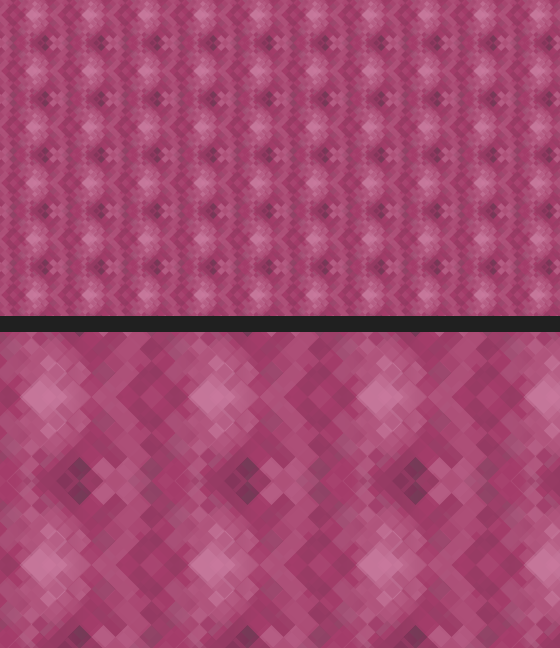
Top: the whole. Bottom: its middle third, enlarged.
Reproduce this pattern procedurally as a WebGL 2 fragment shader.

```glsl
#version 300 es
precision highp float;
// Woven pink diamonds: ten mirrored tiles across, with light columns, dark patches and small crosses.
uniform vec2 u_resolution;
out vec4 outColor;

float hash(vec2 p) {
    vec3 q = fract(vec3(p.xyx) * 0.1031);
    q += dot(q, q.yzx + 33.33);
    return fract((q.x + q.y) * q.z);
}

// Distance to the nearest whole number, for shapes that wrap around the tile
float wrapDist(float a) {
    return abs(fract(a + 0.5) - 0.5);
}

// Broad light and dark areas; c.x runs along the tile, c.y is the height above the mirror line
float broadTone(vec2 c) {
    float light = 1.0 - smoothstep(0.0, 0.38, wrapDist(c.x - 0.66) + (0.5 - c.y) * 0.65);
    float column = 1.0 - smoothstep(0.03, 0.17, wrapDist(c.x - 0.53));
    float dark = 1.0 - smoothstep(0.0, 0.3, length(vec2(wrapDist(c.x - 0.71), c.y)));
    float band = 1.0 - smoothstep(0.04, 0.2, wrapDist(c.x - 0.27));
    return 0.53 + 0.4 * light + 0.14 * column - 0.5 * dark - 0.13 * band;
}

// One lattice of diamonds, count per tile: returns tone and greyness of the cell
vec2 diamondLayer(vec2 p, float count, float seed) {
    vec2 cell = floor(vec2(p.x + p.y, p.x - p.y) * count + 0.5);
    float period = 2.0 * count;
    float column = floor(mod(cell.x + cell.y + 0.5, period));
    float row = abs(floor(mod(cell.x - cell.y + count + 0.5, period)) - count);
    vec2 id = vec2(column, row);
    float tone = broadTone(id / period) + 0.42 * (hash(id + seed) - 0.5);
    return vec2(tone, hash(id + seed + 57.0));
}

// Light cross made of five diamonds on the mirror line
float crossMask(vec2 p, float count) {
    vec2 cell = floor(vec2(p.x + p.y, p.x - p.y) * count + 0.5);
    vec2 center = vec2(cell.x + cell.y, cell.x - cell.y) / (2.0 * count);
    float reach = max(wrapDist(center.x), wrapDist(center.y));
    return step(reach, 0.75 / count);
}

vec3 pinkRamp(float t) {
    vec3 c = mix(vec3(0.47, 0.19, 0.33), vec3(0.59, 0.23, 0.39), smoothstep(0.0, 0.32, t));
    c = mix(c, vec3(0.645, 0.235, 0.415), smoothstep(0.3, 0.48, t));
    c = mix(c, vec3(0.68, 0.31, 0.47), smoothstep(0.46, 0.64, t));
    return mix(c, vec3(0.77, 0.46, 0.60), smoothstep(0.64, 1.02, t));
}

vec3 weave(vec2 p) {
    vec2 coarse = diamondLayer(p, 7.0, 3.0);
    vec2 fine = diamondLayer(p, 10.0, 19.0);
    // The small diamonds show most in the light columns
    float fineShare = mix(0.25, 0.55, 1.0 - smoothstep(0.08, 0.24, wrapDist(p.x - 0.6)));
    vec2 cell = mix(coarse, fine, fineShare);
    float tone = cell.x + 0.17 * crossMask(p, 7.0);
    vec3 color = pinkRamp(tone);
    vec3 dusty = vec3(0.63, 0.37, 0.49) * (0.72 + 0.5 * tone);
    return mix(color, dusty, 0.5 * smoothstep(0.4, 0.9, cell.y));
}

void main() {
    // Average a 3 by 3 grid of samples to smooth the edges
    vec3 sum = vec3(0.0);
    for (int i = 0; i < 9; i++) {
        vec2 offset = (vec2(i % 3, i / 3) - 1.0) / 3.0;
        vec2 p = (gl_FragCoord.xy + offset) / u_resolution.x * 10.0;
        sum += weave(p - vec2(0.02, 0.875));
    }
    outColor = vec4(sum / 9.0, 1.0);
}
```
